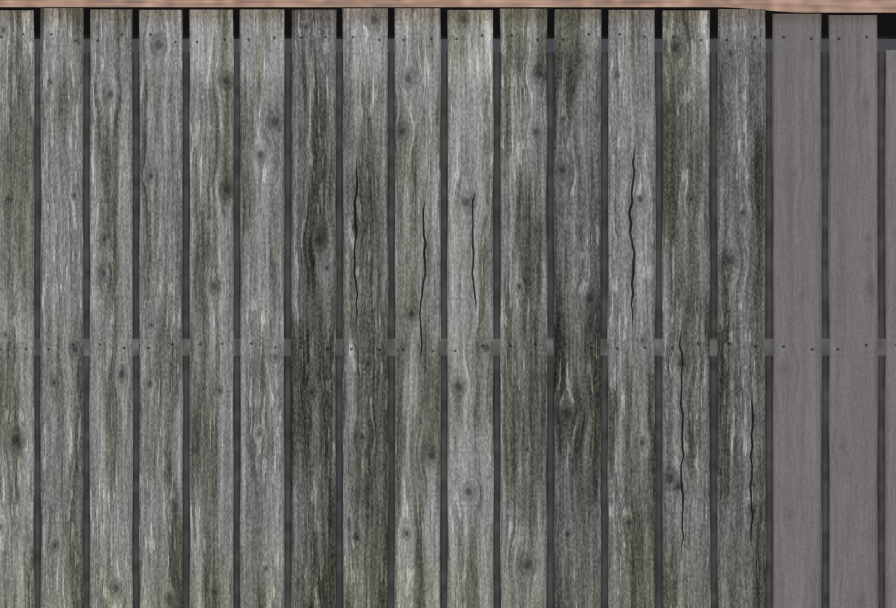
Give the GLSL for this texture, as a Shadertoy shader.

```glsl
// Weathered grey board fence with narrow dark gaps, rails, knots, cracks and moss.
#define FIRST_GAP 0.0417   // x of the first gap, in canvas widths
#define PITCH 0.05456      // board spacing at the first gap
#define PITCH_GROWTH 0.00027
#define HALF_BOARD 0.435   // half board width, in pitches
#define BOARD_TOP 0.985
#define RAIL_Y 0.429
#define TOP_RAIL_Y 0.925
#define GRAIN 0.34         // contrast of the wood grain
#define FIRST_NEW 14.5     // boards beyond this index are newer
#define MOSS vec3(0.94, 0.97, 0.86)
#define TAN vec3(0.63, 0.52, 0.46)

// Base tone of each board, left to right
const float TONE[18] = float[18](
    .51, .49, .50, .47, .52, .49, .40, .46, .53, .55, .49, .40, .48, .45, .40, .44, .44, .45);

float hash(vec2 p) {
    vec3 q = fract(vec3(p.xyx) * 0.1031);
    q += dot(q, q.yzx + 33.33);
    return fract((q.x + q.y) * q.z);
}

float noise(vec2 p) {
    vec2 i = floor(p), f = fract(p);
    f = f * f * (3.0 - 2.0 * f);
    return mix(mix(hash(i), hash(i + vec2(1, 0)), f.x),
               mix(hash(i + vec2(0, 1)), hash(i + vec2(1, 1)), f.x), f.y);
}

float fbm(vec2 p) {
    return 0.5 * noise(p) + 0.3 * noise(p * 2.1 + 17.0) + 0.2 * noise(p * 4.3 + 41.0);
}

// Soft horizontal band
float band(float y, float center, float halfSize, float aa) {
    return smoothstep(halfSize + aa, halfSize - aa, abs(y - center));
}

// Knots bend u around them; returns their darkening
float knots(inout float u, float y, float id) {
    float shade = 0.0, bend = 0.0;
    for (float j = 0.0; j < 5.0; j++) {
        vec2 seed = vec2(id * 7.0 + 3.0, j * 13.0 + 5.0);
        float size = mix(0.004, 0.013, pow(hash(seed + 2.0), 1.5));
        vec2 d = vec2((u - 0.6 * (hash(seed) - 0.5)) * 0.085,
                      (y - (j + hash(seed + 1.0)) * 0.2) * 0.75);
        float e = length(d) / size;
        bend += d.x / 0.085 * 0.7 * exp(-0.25 * e * e);
        shade += 0.36 * exp(-1.3 * e * e) + 0.07 * sin(e * 7.0) * exp(-0.5 * e * e);
    }
    u -= bend;
    return shade;
}

// Long hairline split wandering along a few boards
float crack(float u, float y, float id) {
    float start = 0.6 * hash(vec2(id, 91.0));
    float along = (y - start) / (0.2 + 0.25 * hash(vec2(id, 92.0)));
    float taper = max(0.0, 4.0 * along * (1.0 - along));
    float center = 0.45 * (hash(vec2(id, 93.0)) - 0.5)
                 + 0.09 * (noise(vec2(y * 14.0, id)) - 0.5) + 0.05 * (noise(vec2(y * 60.0, id)) - 0.5);
    float width = 0.022 * taper * noise(vec2(y * 25.0, id + 9.0));
    return step(0.7, hash(vec2(id, 94.0))) * smoothstep(0.0, 0.4, taper)
         * smoothstep(width + 0.022, width * 0.4, abs(u - center));
}

vec3 boardColor(float u, float y, float id) {
    float old = step(id, FIRST_NEW), edge = abs(u);
    float rawU = u, shift = id * 37.0;
    float knot = knots(u, y, id) * mix(0.25, 1.0, old);
    u += 0.06 * (noise(vec2(y * 5.0, shift)) - 0.5);

    // Long fibres, short fibres and rough speckle
    float fibre = fbm(vec2(u * 11.0 + shift, y * 3.5)) - 0.5;
    float fine = noise(vec2(u * 30.0 + shift, y * 26.0)) - 0.5;
    float speckle = noise(vec2(rawU * 40.0 + shift, y * 250.0)) - 0.5;
    float grain = fibre * 0.75 + fine * 0.32 + speckle * 0.40;
    float tone = TONE[int(clamp(id, 0.0, 17.0))];
    tone += GRAIN * grain * mix(0.3, 1.0, old);

    // Damp stains, pale tops and flaking fibres
    float stain = smoothstep(0.47, 0.72, fbm(vec2(u * 3.2 + shift, y * 3.0 + id)));
    tone -= 0.13 * stain * old;
    float fadeY = 0.95 - 0.08 * hash(vec2(id, 51.0)) + 0.04 * fibre;
    tone += old * 0.12 * hash(vec2(id, 52.0)) * smoothstep(fadeY - 0.04, fadeY + 0.02, y);
    float flakes = smoothstep(0.66, 0.84, noise(vec2(u * 24.0 + shift, y * 38.0)));
    tone += 0.13 * old * flakes * smoothstep(0.4, 0.65, noise(vec2(u * 4.0 + shift, y * 7.0)));
    tone *= 1.0 - 0.16 * smoothstep(HALF_BOARD - 0.06, HALF_BOARD, edge);
    tone *= 1.0 - knot;
    tone *= 1.0 - 0.65 * old * crack(rawU, y, id);

    // Small nails near both rails
    for (float k = 0.0; k < 2.0; k++) {
        float jitter = 0.014 * (hash(vec2(id + 0.5 * sign(rawU), k + 61.0)) - 0.5);
        float nailY = mix(RAIL_Y, TOP_RAIL_Y + 0.012, k) + jitter;
        vec2 nail = vec2((edge - 0.25) * 0.085 + jitter * 0.5, y - nailY);
        tone *= 1.0 - 0.45 * smoothstep(0.0035, 0.001, length(nail));
    }

    vec3 color = max(tone, 0.12) * mix(vec3(1.02, 0.985, 0.98), vec3(1.0, 1.0, 0.99), old);
    float moss = old * clamp(stain * 0.7 + 0.5 * smoothstep(0.18, 0.0, y), 0.0, 1.0);
    color *= mix(vec3(1.0), MOSS, moss);
    float cutEnd = smoothstep(BOARD_TOP - 0.03, BOARD_TOP - 0.008, y);
    return color * mix(vec3(1.0), vec3(0.90, 0.85, 0.80), cutEnd);
}

// Shadowed space, rails and tan beam behind the boards
vec3 backColor(float u, float x, float y, float aa) {
    float rough = noise(vec2(x * 90.0, y * 60.0));
    vec3 color = vec3(0.262, 0.26, 0.265) * (0.85 + 0.3 * rough);
    color *= 0.75 + 0.25 * smoothstep(HALF_BOARD, HALF_BOARD + 0.05, abs(u));
    color = mix(color, vec3(0.38) * (0.75 + 0.4 * rough), band(y, RAIL_Y, 0.014, aa));
    color = mix(color, vec3(0.07), smoothstep(TOP_RAIL_Y, TOP_RAIL_Y + 0.02, y));
    color = mix(color, vec3(0.28, 0.285, 0.30), band(y, TOP_RAIL_Y, 0.011, aa));
    float beamY = BOARD_TOP + 0.003 - 0.009 * smoothstep(0.8, 0.9, x);
    vec3 beam = TAN * (0.8 + 0.25 * rough + 0.2 * noise(vec2(x * 25.0, y * 300.0)));
    color = mix(color, beam, smoothstep(beamY - aa, beamY + aa, y));
    // The last board is set lower, against a plain grey panel
    return color;
}

void mainImage(out vec4 fragColor, in vec2 fragCoord) {
    vec2 uv = fragCoord / iResolution.xy;
    float aa = 0.8 / iResolution.y;

    // Board coordinate with a pitch that widens to the right
    float slope = sqrt(PITCH * PITCH + 4.0 * PITCH_GROWTH * (uv.x - FIRST_GAP));
    float k = (slope - PITCH) / (2.0 * PITCH_GROWTH);
    float id = floor(k) + 1.0, u = fract(k) - 0.5;
    float aaU = 0.8 / (iResolution.x * slope);

    // Board outline with slightly uneven sides and tops
    float side = HALF_BOARD + 0.025 * (noise(vec2(uv.y * 9.0, id * 5.0 + sign(u))) - 0.5);
    float top = BOARD_TOP + 0.004 * (hash(vec2(id, 71.0)) - 0.5);
    top -= 0.008 * step(FIRST_NEW, id) + 0.06 * step(16.5, id);
    float mask = smoothstep(side + aaU, side - aaU, abs(u)) * smoothstep(top + aa, top - aa, uv.y);

    vec3 color = mix(backColor(u, uv.x, uv.y, aa), boardColor(u, uv.y, id), mask);
    fragColor = vec4(clamp(color, 0.0, 1.0), 1.0);
}
```
